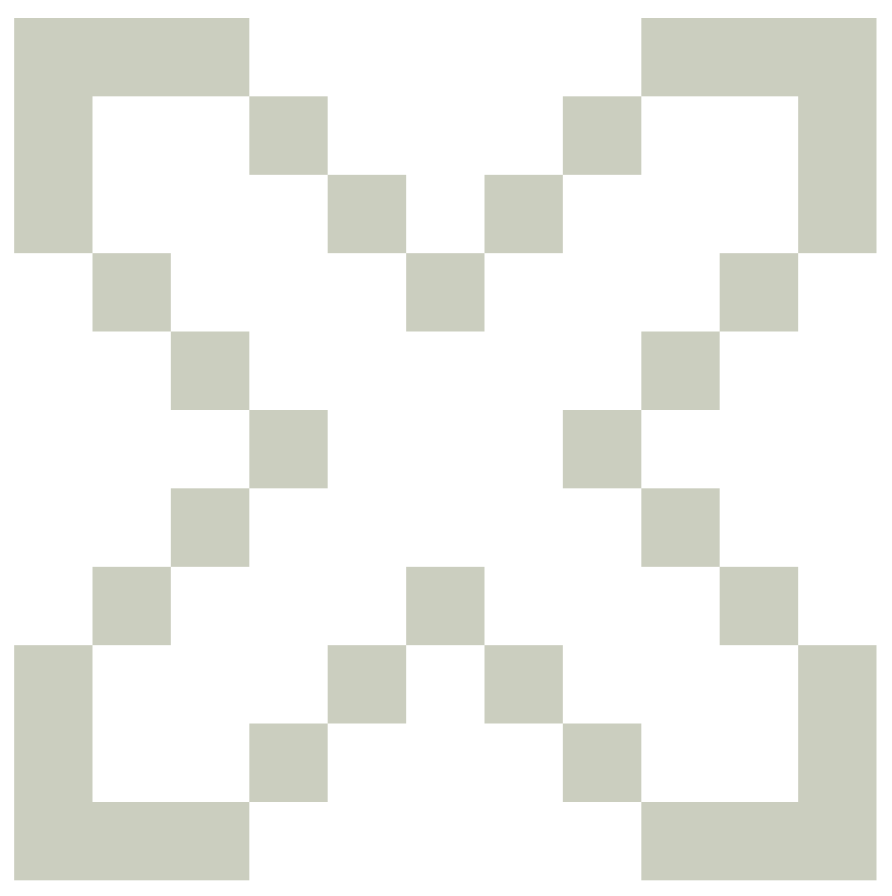
This pattern is drawn by a Shadertoy shader. Its source:

```glsl
// A hollow, stepped X outlined in sage square tiles on white.

// Returns 1 inside a tile of the outline; p is in tiles from the centre.
float steppedCross(vec2 p) {
    vec2 tile = abs(floor(p + 0.5));
    float far = max(tile.x, tile.y);
    float near = min(tile.x, tile.y);
    bool inside = far < 5.5;
    bool diagonal = abs(far - near - 2.0) < 0.5;
    bool corner = far > 4.5 && near > 2.5;
    return inside && (diagonal || corner) ? 1.0 : 0.0;
}

void mainImage(out vec4 fragColor, in vec2 fragCoord) {
    const int SAMPLES = 6;
    vec2 centre = vec2(0.4992, 0.4987) * iResolution.xy;
    float tileSize = 0.0875 * iResolution.y;

    // Average a grid of samples to smooth the tile edges
    float coverage = 0.0;
    for (int i = 0; i < SAMPLES * SAMPLES; i++) {
        vec2 cell = vec2(i % SAMPLES, i / SAMPLES);
        vec2 jitter = (cell + 0.5) / float(SAMPLES) - 0.5;
        coverage += steppedCross((fragCoord + jitter - centre) / tileSize);
    }
    coverage /= float(SAMPLES * SAMPLES);

    vec3 sage = vec3(0.796, 0.808, 0.749);
    fragColor = vec4(mix(vec3(1.0), sage, coverage), 1.0);
}
```
